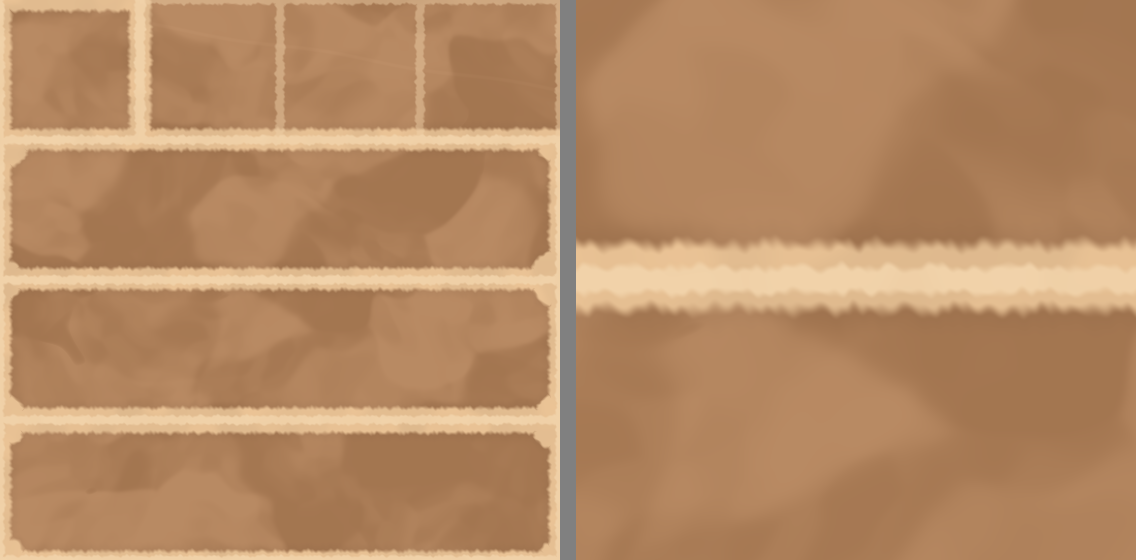
Left, the full canvas; right, a detail of the centre.
A three.js fragment shader for this texture:

```glsl
#define ROWS 4.0
#define INSET 0.0195
#define LINE_HALF 0.0075
#define LINE_SOFT 0.0025
#define PANEL_SOFT 0.0045
#define WOBBLE 0.0014
#define NOTCH 0.028
#define THIN_OPACITY 0.46
#define CLAY_DARK vec3(0.640, 0.462, 0.315)
#define CLAY_LIGHT vec3(0.722, 0.540, 0.387)
#define SAND vec3(0.895, 0.745, 0.570)
#define CREAM vec3(0.945, 0.825, 0.665)

varying vec2 vUv;

float hash(vec2 p) {
  return fract(sin(dot(p, vec2(127.1, 311.7))) * 43758.55);
}

// Cellular patches of random tone; sharpness sets how softly they meet
float patches(vec2 p, float sharpness) {
  vec2 cell = floor(p), f = fract(p);
  float total = 0.0, weight = 0.0;
  for (int j = -1; j <= 1; j++) {
    for (int i = -1; i <= 1; i++) {
      vec2 o = vec2(float(i), float(j)), id = cell + o;
      vec2 seed = o + 0.15 + 0.7 * vec2(hash(id), hash(id + 41.0)) - f;
      float w = exp(-sharpness * dot(seed, seed));
      total += w * hash(id + 7.3);
      weight += w;
    }
  }
  return total / max(weight, 1e-6);
}

// Ragged edge along s, drifting with t so that facing edges differ
float ripple(float s, float t) {
  float a = sin(173.0 * s + 91.0 * t + 2.0 * sin(37.0 * s));
  float b = sin(311.0 * s - 127.0 * t + 1.7 * sin(71.0 * s + 2.0));
  float c = sin(619.0 * s + 203.0 * t + 1.5 * sin(113.0 * s));
  return 0.8 * a + 0.7 * b + 0.5 * c;
}

float band(float d) {
  return 1.0 - smoothstep(LINE_HALF - LINE_SOFT, LINE_HALF + LINE_SOFT, d);
}

float boxDistance(vec2 p, vec2 lo, vec2 hi) {
  vec2 q = max(lo - p, p - hi);
  return length(max(q, 0.0)) + min(max(q.x, q.y), 0.0);
}

vec3 clay(vec2 p) {
  vec2 warp = vec2(sin(13.0 * p.y + 2.0 * sin(9.0 * p.x)),
                   sin(11.0 * p.x + 2.0 * sin(8.0 * p.y + 1.0)));
  vec2 q = p + 0.025 * warp + 0.006 * sin(47.0 * p.yx + 2.0 * warp);
  float tone = 0.50 * patches(q * vec2(6.0, 8.0), 22.0)
             + 0.32 * patches(q * 11.0 + 19.0, 9.0)
             + 0.18 * patches(q * 29.0 + 53.0, 6.0);
  return mix(CLAY_DARK, CLAY_LIGHT, smoothstep(0.22, 0.78, tone));
}

void main() {
  vec2 p = vUv;
  vec2 torn = p + WOBBLE * vec2(ripple(p.y, p.x), ripple(p.x, p.y));
  float row = min(floor(p.y * ROWS), ROWS - 1.0);
  float top = step(ROWS - 1.5, row);
  float split = step(0.25, p.x) * top;

  // Panel bounds: wide rows below, a square and an open strip on top
  vec2 lo = vec2(0.25 * split, row / ROWS) + INSET;
  vec2 hi = vec2(mix(1.0, 0.25, top), (row + 1.0) / ROWS) - INSET;
  if (split > 0.5) hi = vec2(1.1);
  float uneven = 0.008 * (hash(vec2(row, 3.0)) - 0.5) * (1.0 - top);
  lo.y += uneven;
  hi.y += uneven;
  float d = boxDistance(torn, lo, hi);

  // Worn corners of the wide panels
  vec2 corner = mix(lo, hi, step(0.5 * (lo + hi), p));
  float radius = NOTCH * mix(0.5, 1.1, hash(floor(corner * 97.0)));
  vec2 off = abs(torn - corner);
  float cut = radius - mix(length(off), off.x + off.y, 0.4);
  d = mix(max(d, cut), d, top);

  // Clay panel inside a sandy border
  vec3 fill = clay(p) * (1.0 - 0.03 * smoothstep(-0.018, 0.0, d));
  float streak = abs(p.y - 0.955 + 0.16 * (p.x - 0.27) + 0.003 * sin(19.0 * p.x));
  fill += 0.012 * split * (1.0 - smoothstep(0.001, 0.005, streak));
  float sandTone = 0.97 + 0.06 * patches(p * 24.0, 6.0);
  float soil = 1.0 - smoothstep(-PANEL_SOFT, PANEL_SOFT, d);
  vec3 color = mix(SAND * sandTone, fill, soil);

  // Thin translucent rules in the top strip
  vec2 grid = abs(torn - floor(torn * ROWS + 0.5) / ROWS);
  float upright = band(grid.x) * step(0.375, p.x);
  float lid = band(abs(1.0 - torn.y));
  float thin = max(upright, lid) * split;
  color = mix(color, CREAM, THIN_OPACITY * thin);

  // Cream rules between rows, at the sides and beside the square
  float across = band(grid.y) * step(p.y, 0.875);
  float side = band(abs(torn.x));
  side = max(side, band(abs(1.0 - torn.x)) * (1.0 - top));
  side = max(side, band(abs(torn.x - 0.25) - 0.0015) * top);
  float cream = max(across, side) * (0.82 + 0.18 * patches(p * 31.0 + 5.0, 7.0));
  color = mix(color, CREAM, cream);

  gl_FragColor = vec4(color, 1.0);
}
```
